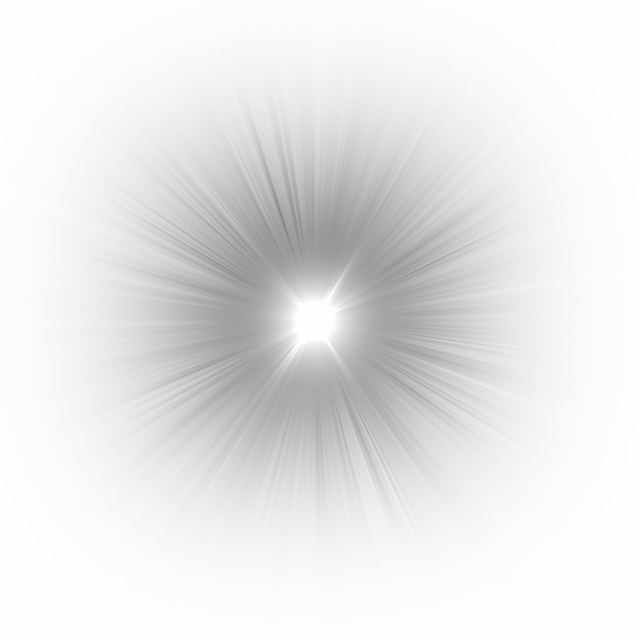
Write a three.js fragment shader that draws this background.

```glsl
// Soft grey halo with fine radial streaks around a bright white core.
varying vec2 vUv;

const float TAU = 6.2831853;
const vec2 CORE_CENTER = vec2(0.492, 0.499);
const vec2 HALO_CENTER = vec2(0.487, 0.521);

float hash(float n, float seed) {
  return fract(sin(n * 12.9898 + seed * 78.233) * 43758.5453);
}

// Value noise around the circle; turn runs from 0 to 1 and wraps.
float angularNoise(float turn, float count, float seed) {
  float x = turn * count;
  float cell = floor(x);
  float a = hash(mod(cell, count), seed);
  float b = hash(mod(cell + 1.0, count), seed);
  return mix(a, b, smoothstep(0.0, 1.0, x - cell));
}

// Bell-shaped weight around a direction, all in degrees.
float lobe(float angle, float direction, float width) {
  float d = mod(angle - direction + 180.0, 360.0) - 180.0;
  return exp(-d * d / (width * width));
}

float bell(float x, float width) {
  return exp(-x * x / (width * width));
}

// Distance with slightly squared contours.
float squaredLength(vec2 p, float power) {
  vec2 q = pow(abs(p) + 1e-5, vec2(power));
  return pow(q.x + q.y, 1.0 / power);
}

// Layered thin streaks, each layer finer than the one before.
float streaks(float turn, float sharpness, float seed) {
  float sum = 0.0;
  float count = 110.0;
  for (int i = 0; i < 4; i++) {
    float n = angularNoise(turn, count, seed + float(i));
    sum += pow(n, sharpness);
    count = floor(count * 1.9);
  }
  return sum * 0.25;
}

// Sectors where the dark streaks gather.
float darkSectors(float angle) {
  float w = lobe(angle, 107.0, 9.0) + 0.7 * lobe(angle, 96.0, 4.0);
  w += lobe(angle, 134.0, 8.0) + lobe(angle, 147.0, 8.0);
  w += 0.6 * lobe(angle, 163.0, 6.0) + 0.75 * lobe(angle, 205.0, 10.0);
  w += 0.8 * lobe(angle, 30.0, 8.0) + 0.6 * lobe(angle, 350.0, 10.0);
  w += lobe(angle, 328.0, 9.0) + 0.85 * lobe(angle, 291.0, 13.0);
  return 0.22 + w;
}

// Sectors where bright rays leave the core.
float brightSectors(float angle) {
  float w = lobe(angle, 58.0, 7.0) + 0.5 * lobe(angle, 31.0, 8.0);
  w += 0.9 * lobe(angle, 235.0, 13.0) + 0.6 * lobe(angle, 301.0, 6.0);
  w += 0.5 * lobe(angle, 133.0, 7.0) + 0.4 * lobe(angle, 206.0, 6.0);
  return 0.12 + w;
}

void main() {
  vec2 p = vUv - CORE_CENTER;
  float r = length(p);
  float turn = fract(atan(p.y, p.x + 1e-6) / TAU + 1.0);
  float angle = turn * 360.0;

  // Grey halo
  float haloRadius = squaredLength(vUv - HALO_CENTER, 2.5);
  float darkness = 0.52 * bell(haloRadius, 0.237);

  // Dark streaks with varied reach
  float reach = mix(0.32, 0.46, angularNoise(turn, 160.0, 9.0));
  float streakFade = smoothstep(0.05, 0.2, r) * (1.0 - smoothstep(0.17, reach, r));
  float darkStreak = streaks(turn, 2.0, 3.0) - 0.27;
  darkness += 0.30 * darkStreak * darkSectors(angle) * streakFade;

  // Pale streaks thinning the outer halo
  float paleStreak = streaks(turn, 1.5, 17.0) - 0.4;
  darkness *= 1.0 - 0.45 * paleStreak * smoothstep(0.08, 0.25, r);

  // White glow, its rays and the core
  float glow = bell(r, 0.078);
  float rays = streaks(turn, 1.5, 31.0) * brightSectors(angle);
  glow += 0.75 * rays * bell(r, 0.105) * smoothstep(0.005, 0.04, r);
  glow += 0.5 * bell(r, 0.024);
  darkness *= 1.0 - clamp(glow, 0.0, 1.0);

  gl_FragColor = vec4(vec3(clamp(0.998 - darkness, 0.0, 1.0)), 1.0);
}
```
